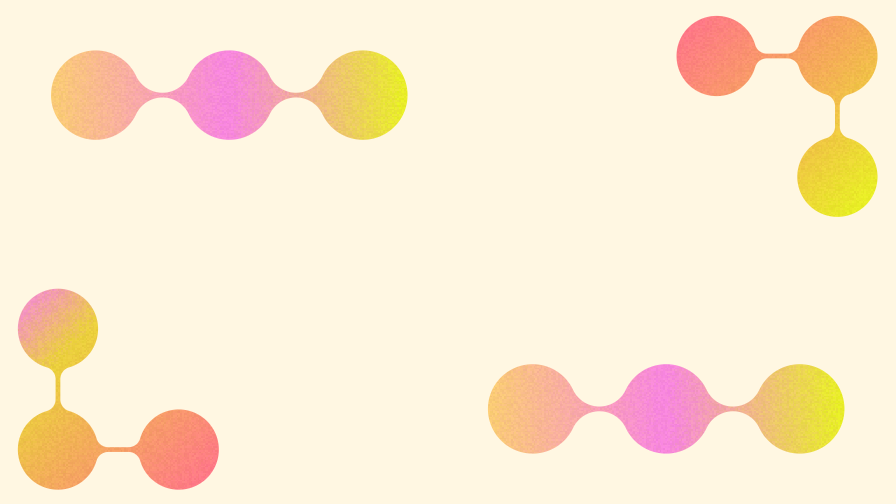
A Shadertoy shader for this background:

```glsl
// Four grainy gradient molecules, each of three discs joined by thin necks, on cream.

// Lengths are in canvas heights
const float ROW_RADIUS = 0.0887;
const float ROW_STEP = 0.265;
const float ROW_FLAT = 0.0;        // half length of the straight part of a neck
const float BEND_RADIUS = 0.0796;
const float BEND_STEP = 0.2396;
const float BEND_FLAT = 0.020;
const float BEND_SPAN = 0.70;      // diagonal reach of the bend gradient
const float NECK_HALF = 0.0047;    // half thickness of a neck

const vec2 ROW_TOP = vec2(0.4549, 0.8113);
const vec2 ROW_BOTTOM = vec2(1.3218, 0.1887);
const vec2 BEND_TOP = vec2(1.6615, 0.8889);
const vec2 BEND_BOTTOM = vec2(0.1150, 0.1080);

const float GRAIN_CELLS = 288.0;
const float GRAIN_SHIFT = 0.06;    // jitter along the gradient
const float GRAIN_LIGHT = 0.04;    // jitter in brightness

const vec3 CREAM = vec3(1.00, 0.969, 0.886);
const vec3 PEACH = vec3(0.98, 0.80, 0.45);
const vec3 PINK = vec3(0.97, 0.52, 0.88);
const vec3 ROSE = vec3(0.96, 0.58, 0.76);
const vec3 CORAL = vec3(1.00, 0.47, 0.53);
const vec3 AMBER = vec3(0.96, 0.68, 0.34);
const vec3 GOLD = vec3(0.92, 0.82, 0.23);
const vec3 YELLOW = vec3(0.91, 0.94, 0.14);

float hash(vec2 p) {
    return fract(sin(dot(p, vec2(127.1, 311.7))) * 43758.5453);
}

// Three colour stops at 0, middle and 1
vec3 ramp(float t, float middle, vec3 a, vec3 b, vec3 c) {
    vec3 first = mix(a, b, clamp(t / middle, 0.0, 1.0));
    return mix(first, c, clamp((t - middle) / (1.0 - middle), 0.0, 1.0));
}

// Two discs, at the origin and at axis * span, joined by a filleted neck
float link(vec2 p, vec2 axis, float span, float radius, float flatHalf) {
    float along = dot(p, axis);
    float across = abs(dot(p, vec2(-axis.y, axis.x)));
    vec2 q = vec2(0.5 * span - abs(along - 0.5 * span), across);

    // The fillet touches both the disc and the straight neck
    float reach = 0.5 * span - flatHalf;
    float fillet = (reach * reach + NECK_HALF * NECK_HALF - radius * radius)
                 / (2.0 * (radius - NECK_HALF));
    vec2 centre = vec2(reach, NECK_HALF + fillet);

    if (q.x > reach) return q.y - NECK_HALF;
    if (q.y * centre.x < q.x * centre.y) return fillet - length(q - centre);
    return length(q) - radius;
}

// Three discs, the middle one at the origin, with arms along two axes
float molecule(vec2 p, vec2 armA, vec2 armB, float span, float radius, float flatHalf) {
    return min(link(p, armA, span, radius, flatHalf),
               link(p, armB, span, radius, flatHalf));
}

float row(vec2 p) {
    return molecule(p, vec2(-1, 0), vec2(1, 0), ROW_STEP, ROW_RADIUS, ROW_FLAT);
}

float bend(vec2 p, float side) {
    return molecule(p, vec2(side, 0), vec2(0, side), BEND_STEP, BEND_RADIUS, BEND_FLAT);
}

vec3 rowColour(vec2 p, float shift) {
    float t = 0.5 + 0.5 * p.x / (ROW_STEP + ROW_RADIUS) + shift;
    return ramp(t, 0.5, PEACH, PINK, YELLOW);
}

float bendRamp(vec2 p) {
    return 0.5 + (p.x - p.y) / BEND_SPAN;
}

void mainImage(out vec4 fragColor, in vec2 fragCoord) {
    vec2 p = fragCoord / iResolution.y;
    float pixel = 1.0 / iResolution.y;

    // Grain
    vec2 cell = floor(p * GRAIN_CELLS);
    float shift = (hash(cell) - 0.5) * GRAIN_SHIFT;
    float light = (hash(cell + 57.0) - 0.5) * GRAIN_LIGHT;

    // Rows
    vec2 a = p - ROW_TOP;
    vec2 b = p - ROW_BOTTOM;
    vec3 colour = CREAM;
    colour = mix(colour, rowColour(a, shift) + light, clamp(0.5 - row(a) / pixel, 0.0, 1.0));
    colour = mix(colour, rowColour(b, shift) + light, clamp(0.5 - row(b) / pixel, 0.0, 1.0));

    // Bends
    vec2 c = p - BEND_TOP;
    vec2 d = p - BEND_BOTTOM;
    vec3 warm = ramp(bendRamp(c) + shift, 0.5, CORAL, AMBER, YELLOW);
    vec3 blush = ramp(bendRamp(d) + shift, 0.25, ROSE, GOLD, CORAL);
    colour = mix(colour, warm + light, clamp(0.5 - bend(c, -1.0) / pixel, 0.0, 1.0));
    colour = mix(colour, blush + light, clamp(0.5 - bend(d, 1.0) / pixel, 0.0, 1.0));

    fragColor = vec4(colour, 1.0);
}
```
